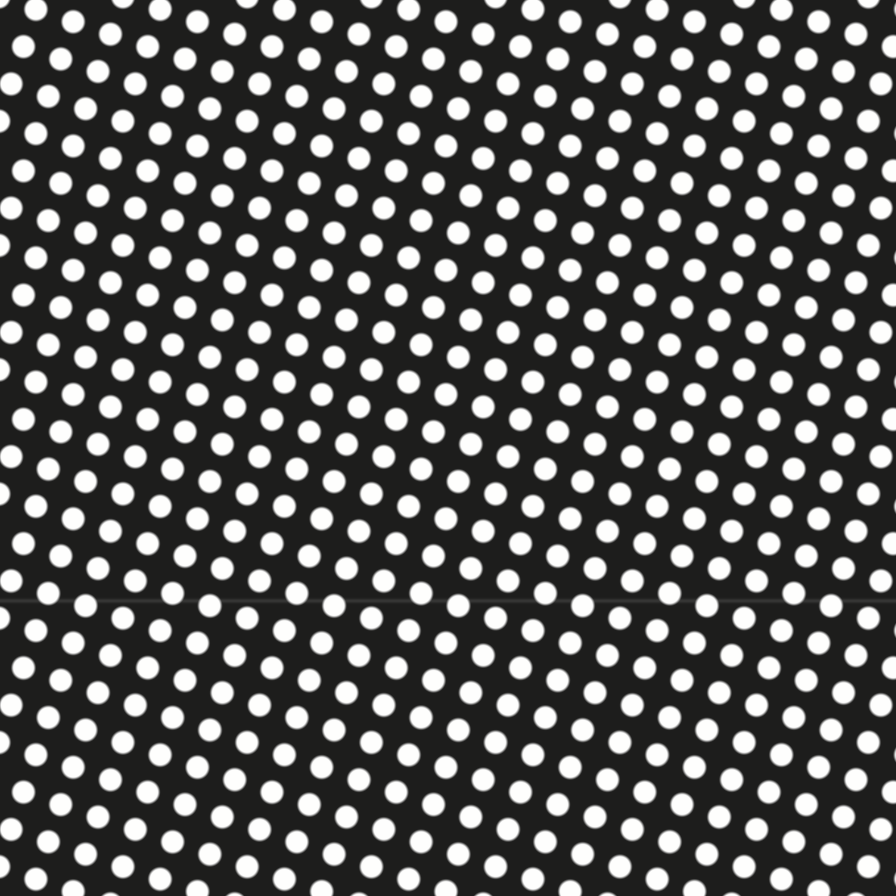
Reproduce this pattern procedurally as a WebGL 2 fragment shader.

```glsl
#version 300 es
precision highp float;
// Soft white polka dots on near-black, set on a square lattice tilted by a
// slope of 1 in 3, so the layout repeats squarely every sqrt(10) pitches.
// A faint hairline seam crosses the ground behind the dots.

#define REPEATS 7.211               // square repeats across the canvas
#define LATTICE_SLOPE vec2(3.0, -1.0)
#define ANCHOR vec2(0.0401, 0.9896) // centre of one dot
#define DOT_RADIUS 0.01264
#define EDGE_SOFTNESS 0.0021        // half width of the dot edge
#define SEAM_HEIGHT 0.3294
#define SEAM_WIDTH 0.0024
#define SEAM_STRENGTH 0.10
#define GROUND_COLOR vec3(0.112, 0.112, 0.108)
#define DOT_COLOR vec3(0.995, 0.995, 0.993)

uniform vec2 u_resolution;
out vec4 fragColor;

// Signed distance to the nearest dot of the tilted lattice.
float dotDistance(vec2 p) {
    float pitch = 1.0 / (REPEATS * length(LATTICE_SLOPE));
    vec2 axis = normalize(LATTICE_SLOPE);
    vec2 cell = vec2(dot(p, axis), dot(p, vec2(-axis.y, axis.x))) / pitch;
    vec2 offset = cell - floor(cell + 0.5);
    return length(offset) * pitch - DOT_RADIUS;
}

// Soft horizontal line, 1 at its centre.
float seam(float y) {
    float d = (y - SEAM_HEIGHT) / SEAM_WIDTH;
    return exp(-d * d);
}

void main() {
    vec2 uv = gl_FragCoord.xy / u_resolution;
    float pixel = 1.0 / min(u_resolution.x, u_resolution.y);
    float softness = max(EDGE_SOFTNESS, 0.7 * pixel);

    // Ground with seam, then dots on top
    vec3 color = GROUND_COLOR + SEAM_STRENGTH * seam(uv.y);
    float coverage = 1.0 - smoothstep(-softness, softness, dotDistance(uv - ANCHOR));
    color = mix(color, DOT_COLOR, coverage);

    fragColor = vec4(color, 1.0);
}
```
